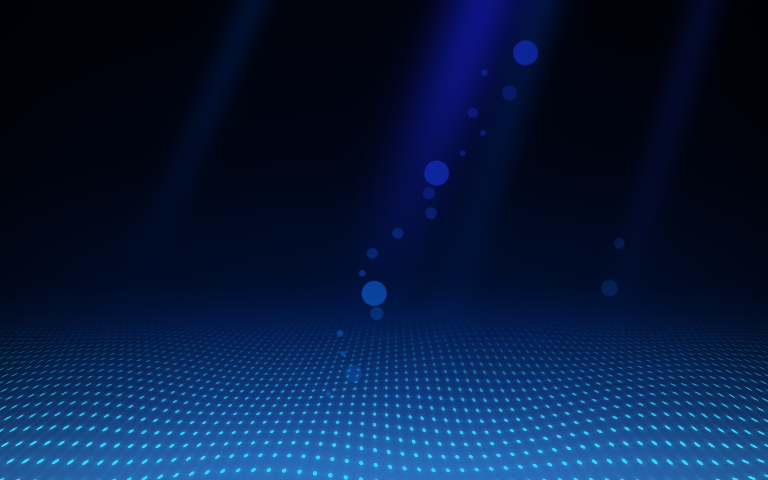
Write a Shadertoy shader that draws this background.

```glsl
// Deep blue stage: slanted light beams and drifting orbs above a glowing wave mesh.

#define VANISH_Y 0.57
#define FLOOR_Y 0.36
#define COLUMNS 17.4
#define ROWS 8.8
#define WAVE_HEIGHT 0.012
#define DOT_RADIUS 0.0046
#define ORB_COUNT 18
#define ORB_SPREAD 0.13
#define MESH_COLOR vec3(0.20, 0.84, 0.97)
#define BEAM_COLOR vec3(0.045, 0.065, 0.46)
#define SIDE_COLOR vec3(0.00, 0.06, 0.17)

float hash(float n) {
    return fract(sin(n * 127.1) * 43758.5453);
}

// Vertical gradient with darker sides
vec3 backdrop(vec2 p) {
    vec3 c = mix(vec3(0.16, 0.43, 0.74), vec3(0.06, 0.23, 0.51), smoothstep(0.0, 0.20, p.y));
    c = mix(c, vec3(0.01, 0.11, 0.32), smoothstep(0.13, 0.33, p.y));
    c = mix(c, vec3(0.0, 0.055, 0.18), smoothstep(0.29, 0.44, p.y));
    c = mix(c, vec3(0.0, 0.022, 0.085), smoothstep(0.38, 0.70, p.y));
    c = mix(c, vec3(0.0, 0.010, 0.045), smoothstep(0.60, 1.0, p.y));
    float side = min(p.x * p.x / 0.64, 1.0);
    return c * (1.0 - side * mix(0.22, 0.5, smoothstep(0.0, 0.35, p.y)));
}

// Soft slanted beam, brightest at the top edge
float beam(vec2 p, float topX, float slope, float width, float endY) {
    float x = (p.x - topX + slope * (1.0 - p.y)) / width;
    return exp(-x * x) * smoothstep(endY, 1.0, p.y);
}

// Floor coordinates bent by two crossing waves
vec2 bend(vec2 p) {
    float lift = sin(5.0 * p.x + 9.0 * p.y) + 0.7 * sin(10.0 * p.x - 14.0 * p.y + 1.0);
    float sway = sin(11.0 * p.y + 4.0 * p.x);
    return p + WAVE_HEIGHT * vec2(0.6 * sway, lift);
}

float line(float dist, float width, float pixel) {
    return width / (width + pixel) * (1.0 - smoothstep(0.0, width + pixel, abs(dist)));
}

// Dots and fine links on a perspective grid: x = dots, y = links
vec2 mesh(vec2 p, float pixel) {
    vec2 q = bend(p);
    float depth = max(VANISH_Y - q.y, 0.08);
    vec2 spacing = vec2(depth / COLUMNS, depth * depth / ROWS);
    vec2 cell = fract(vec2(q.x / spacing.x, ROWS / depth)) - 0.5;
    vec2 offset = cell * spacing;
    float radius = DOT_RADIUS * depth / VANISH_Y;
    float d = length(offset);
    float dots = 1.0 - smoothstep(radius - 0.5 * pixel, radius + 0.5 * pixel, d);
    dots = 0.85 * dots + 0.2 * exp(-d * d / (4.0 * radius * radius));

    // Horizontal, vertical and diagonal links
    float diagonal = (fract(cell.x + cell.y + 0.5) - 0.5) * spacing.y * 0.7;
    float links = 0.60 * line(offset.y, 0.0012, pixel);
    links += 0.35 * line(offset.x, 0.0010, pixel);
    links += 0.22 * line(diagonal, 0.0010, pixel);
    float fade = smoothstep(FLOOR_Y, 0.03, p.y);
    return vec2(dots * fade, links * fade);
}

float disc(vec2 p, vec2 center, float radius, float pixel) {
    return 1.0 - smoothstep(radius - pixel, radius + pixel, length(p - center));
}

// Translucent orbs following a curved rising path
float orbs(vec2 p, float pixel) {
    float sum = 0.0;
    for (int i = 0; i < ORB_COUNT; i++) {
        float id = float(i);
        float y = 0.18 + 0.71 * id / float(ORB_COUNT - 1);
        float x = -0.02 + 0.52 * (y - 0.39) + 0.44 * (y - 0.39) * (y - 0.64);
        bool large = i % 6 == 5;
        float jitter = large ? 0.0 : (hash(id + 3.0) - 0.4) * ORB_SPREAD;
        float size = hash(id + 19.0);
        float radius = large ? 0.026 : mix(0.005, 0.019, size * size);
        float strength = large ? 0.62 : mix(0.55, 0.25, size);
        sum += strength * disc(p, vec2(x + jitter, y), radius, pixel);
    }
    // Faint pair in the right beam
    for (int j = 0; j < 2; j++) {
        float k = float(j);
        sum += 0.22 * disc(p, vec2(0.47 + 0.02 * k, 0.40 + 0.093 * k), 0.017 - 0.006 * k, pixel);
    }
    return min(sum, 0.8);
}

void mainImage(out vec4 fragColor, in vec2 fragCoord) {
    float pixel = 1.0 / iResolution.y;
    vec2 p = vec2(fragCoord.x - 0.5 * iResolution.x, fragCoord.y) * pixel;
    vec3 color = backdrop(p);

    // Light beams
    color += BEAM_COLOR * beam(p, 0.21, 0.36, 0.085, 0.28);
    color += SIDE_COLOR * 0.9 * beam(p, 0.335, 0.31, 0.045, 0.15);
    color += SIDE_COLOR * 0.8 * beam(p, -0.27, 0.42, 0.04, 0.30);
    color += vec3(0.01, 0.03, 0.13) * beam(p, 0.67, 0.29, 0.04, 0.15);

    // Wave mesh
    vec2 grid = mesh(p, pixel);
    color = mix(color, vec3(0.15, 0.58, 0.86), min(grid.y, 1.0) * 0.6);
    color = mix(color, MESH_COLOR, min(grid.x, 1.0));

    // Floating orbs, bluer toward the top
    vec3 orbColor = mix(vec3(0.06, 0.40, 0.85), vec3(0.07, 0.19, 0.80), smoothstep(0.3, 0.7, p.y));
    color = mix(color, orbColor, orbs(p, pixel));
    fragColor = vec4(color, 1.0);
}
```
